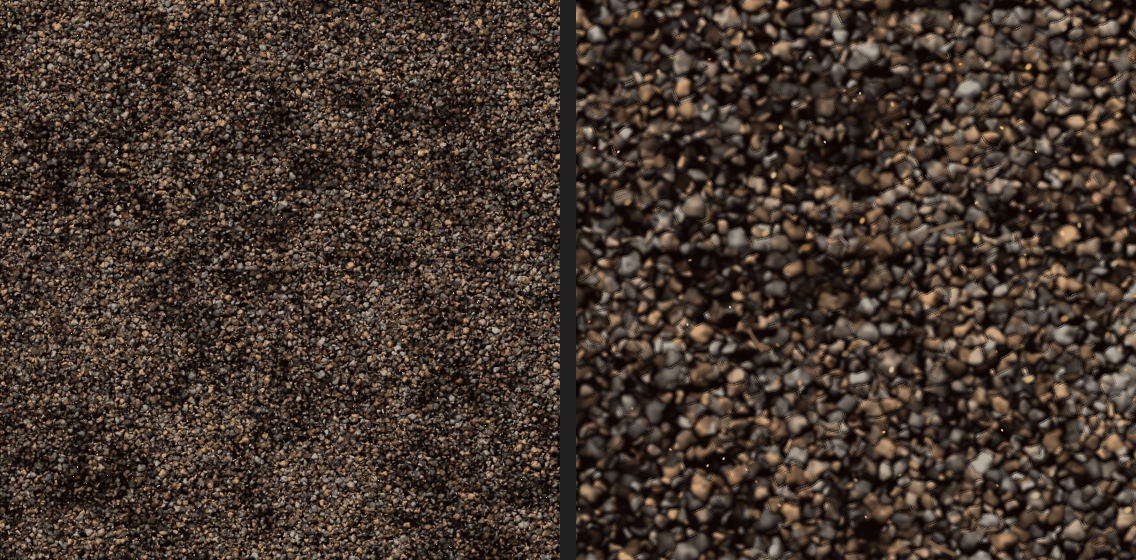
Left: the whole. Right: its middle third, enlarged.
A three.js fragment shader for this texture:

```glsl
#define GRAINS 74.0        // coarsest grains across the canvas
#define LAYER_STEP 1.45    // each layer is finer by this factor
#define WARP 0.0055        // raggedness of the grain outlines
#define HOLLOWS 0.75       // depth of the broad dark hollows
#define EXPOSURE 1.02
#define SOFTNESS 0.0006    // spread of the smoothing samples
#define GLINT_CELLS 46.0
#define GLINT_SHARE 0.34
#define FIBRE_CELLS 10.0
#define FIBRE_SHARE 0.2
#define SHADOW vec3(0.05, 0.022, 0.015)
#define PALE vec3(0.68, 0.61, 0.52)

varying vec2 vUv;

float hash(vec2 p) {
  return fract(sin(dot(p, vec2(127.1, 311.7))) * 43758.5453);
}

vec2 hash2(vec2 p) {
  return vec2(hash(p), hash(p + 17.3));
}

float noise(vec2 p) {
  vec2 i = floor(p), f = fract(p);
  f = f * f * (3.0 - 2.0 * f);
  return mix(mix(hash(i), hash(i + vec2(1.0, 0.0)), f.x),
             mix(hash(i + vec2(0.0, 1.0)), hash(i + 1.0), f.x), f.y);
}

mat2 turn(float a) {
  return mat2(cos(a), sin(a), -sin(a), cos(a));
}

// Heaped crumbs: the highest dome at each point is the visible one
vec3 soil(vec2 uv) {
  vec2 p = uv + WARP * (vec2(noise(uv * 190.0), noise(uv * 190.0 + 40.0)) - 0.5);
  vec3 light = normalize(vec3(-0.2, 0.55, 0.8));
  float top = 0.0, lit = 0.0;
  vec2 seed = vec2(0.0);

  for (int layer = 0; layer < 3; layer++) {
    float depth = float(layer);
    vec2 g = p * GRAINS * pow(LAYER_STEP, depth);
    for (int k = 0; k < 9; k++) {
      vec2 id = floor(g) + vec2(mod(float(k), 3.0), floor(float(k) / 3.0)) - 1.0;
      vec2 key = id + depth * 157.0;
      vec2 shape = hash2(key + 5.1);
      vec2 q = (g - id - 0.1 - 0.8 * hash2(key)) / mix(0.36, 0.6, shape.x);
      vec2 e = turn(6.283 * hash(key + 9.7)) * q / vec2(1.0, mix(0.65, 1.0, shape.y));
      float dome = sqrt(max(1.0 - dot(e, e), 0.0));
      float height = 0.7 * hash(key + 31.9) + 0.3 * dome;
      if (dome > 0.0 && height > top) {
        top = height;
        lit = max(dot(vec3(q, dome), light), 0.0);
        seed = hash2(key + 63.7);
      }
    }
  }

  // Occlusion, broad hollows and the rough surface of each crumb
  float relief = 0.6 * noise(uv * 28.0) + 0.4 * noise(uv * 9.0 + 7.0) - 0.5;
  float open = smoothstep(0.1, 1.0, top + HOLLOWS * relief);
  float rough = 0.65 + 0.7 * noise(uv * 310.0);
  float stone = step(0.985, seed.y);
  float albedo = mix(0.6, 1.3, seed.x) + 0.35 * stone;
  vec3 color = mix(SHADOW, PALE, min(EXPOSURE * lit * open * albedo * rough, 1.1));

  // Some crumbs lean to rust, others to grey
  vec3 rust = vec3(1.1, 0.96, 0.84), grey = vec3(0.95, 1.0, 1.09);
  return color * mix(rust, grey, max(smoothstep(0.1, 0.9, seed.y), stone));
}

// Small bright mineral flecks, from gold to cream
vec3 addGlints(vec3 color, vec2 uv) {
  vec2 g = uv * GLINT_CELLS;
  for (int k = 0; k < 9; k++) {
    vec2 id = floor(g) + vec2(mod(float(k), 3.0), floor(float(k) / 3.0)) - 1.0;
    vec2 r = hash2(id + 211.0);
    vec2 q = turn(6.283 * r.y) * (g - id - hash2(id + 83.0));
    float size = mix(0.045, 0.15, r.y * r.y * r.y);
    float fleck = 1.0 - smoothstep(0.35, 1.3, length(q * vec2(1.0, 1.35)) / size);
    vec3 gold = mix(vec3(0.85, 0.56, 0.22), vec3(0.94, 0.86, 0.7), hash(id + 145.0));
    float strength = step(r.x, GLINT_SHARE) * mix(0.4, 1.0, hash(id + 29.0));
    color = mix(color, gold, fleck * strength);
  }
  return color;
}

// A few thin bent root hairs
vec3 addFibres(vec3 color, vec2 uv) {
  vec2 g = uv * FIBRE_CELLS;
  vec2 id = floor(g), r = hash2(id + 307.0);
  vec2 q = turn(6.283 * r.y) * (g - id - 0.3 - 0.4 * hash2(id + 71.0));
  q.y += (r.y - 0.5) * 8.0 * q.x * q.x;
  float reach = mix(0.07, 0.16, hash(id + 19.0));
  float line = 1.0 - smoothstep(0.005, 0.02, abs(q.y));
  line *= 1.0 - smoothstep(0.7 * reach, reach, abs(q.x));
  vec3 straw = mix(vec3(0.42, 0.24, 0.13), vec3(0.58, 0.5, 0.4), hash(id + 47.0));
  return mix(color, straw, 0.75 * line * step(r.x, FIBRE_SHARE));
}

void main() {
  vec3 color = vec3(0.0);
  for (int s = 0; s < 4; s++) {
    vec2 corner = vec2(mod(float(s), 2.0), floor(float(s) / 2.0)) - 0.5;
    color += 0.25 * soil(vUv + 2.0 * SOFTNESS * turn(0.46) * corner);
  }
  color = addFibres(color, vUv);
  color = addGlints(color, vUv);
  gl_FragColor = vec4(color, 1.0);
}
```
